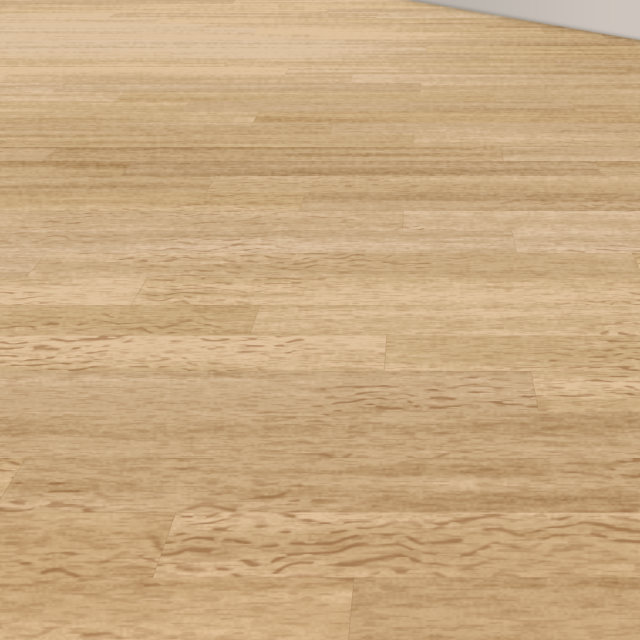
This texture is drawn by a WebGL 2 fragment shader. Its source:

```glsl
#version 300 es
precision highp float;
// Oak plank floor seen in perspective, with a corner of grey wall at the top right.
// Each point is projected to floor space, where rows of staggered planks repeat;
// value noise adds streaks, grain rings and flecks, and soft light pools lie on top.
uniform vec2 u_resolution;
out vec4 outColor;

// Perspective: vanishing point, rows per inverse depth, row offset
const vec2 VANISH = vec2(0.66, 1.284);
const float ROW_SCALE = 12.70;
const float ROW_OFFSET = 10.706;

// Plank layout in floor units
const float PLANK_LENGTH = 1.346;
const float ROW_STAGGER = 0.265;
const float FIRST_JOINT = -0.355;
const float SEAM_WIDTH = 0.0014;
const float FIGURED_ROW = 0.5;

// Wall base line
const float WALL_START = 0.638;
const float WALL_SLOPE = 0.173;

// Strength of each layer of variation
const float PLANK_CONTRAST = 0.28;
const float STREAK_CONTRAST = 0.72;
const float FIBRE_CONTRAST = 0.40;
const float SPECK_CONTRAST = 0.20;
const float FLECK_STRENGTH = 0.60;

const vec3 PALE = vec3(0.87, 0.765, 0.645);
const vec3 HONEY = vec3(0.79, 0.68, 0.535);
const vec3 TAN = vec3(0.73, 0.605, 0.45);
const vec3 BROWN = vec3(0.64, 0.50, 0.34);
const vec3 FLECK = vec3(0.56, 0.37, 0.21);
const vec3 WALL = vec3(0.76, 0.73, 0.70);
const vec3 YELLOW_TINT = vec3(1.01, 1.0, 0.95);
const vec3 WARM_TINT = vec3(1.01, 0.985, 0.95);

float hash(vec2 p) {
  vec3 q = fract(p.xyx * vec3(0.1031, 0.1030, 0.0973));
  q += dot(q, q.yzx + 33.33);
  return fract((q.x + q.y) * q.z);
}

float noise(vec2 p) {
  vec2 i = floor(p), f = fract(p);
  f = f * f * (3.0 - 2.0 * f);
  return mix(mix(hash(i), hash(i + vec2(1, 0)), f.x),
             mix(hash(i + vec2(0, 1)), hash(i + vec2(1, 1)), f.x), f.y);
}

float fbm(vec2 p) {
  float sum = 0.0, weight = 0.5;
  for (int i = 0; i < 4; i++) {
    sum += weight * noise(p);
    p = p * 2.03 + 17.7;
    weight *= 0.5;
  }
  return sum / 0.9375;
}

float pool(float x, float center, float width) {
  float d = (x - center) / width;
  return exp(-d * d);
}

// Broad light on the floor, as a shift in wood tone
float lightTone(vec2 uv) {
  float nearTop = pool(uv.y, 0.93, 0.08) * (1.0 - 0.75 * smoothstep(0.35, 0.95, uv.x));
  float middle = pool(uv.y, 0.55, 0.13) * (1.0 - 0.3 * uv.x);
  float shade = pool(uv.y, 0.77, 0.06) * pool(uv.x, 0.25, 0.6);
  float corner = smoothstep(0.55, 1.0, uv.x) * pool(uv.y, 0.96, 0.11);
  float lowRight = smoothstep(0.2, 1.0, uv.x) * (1.0 - smoothstep(0.0, 0.4, uv.y));
  return 0.53 + 0.32 * nearTop + 0.20 * middle - 0.22 * shade - 0.28 * corner - 0.12 * lowRight;
}

vec3 woodRamp(float t) {
  vec3 c = mix(BROWN, TAN, smoothstep(-0.05, 0.3, t));
  c = mix(c, HONEY, smoothstep(0.22, 0.55, t));
  return mix(c, PALE, smoothstep(0.5, 0.95, t));
}

// Thin wavy ring lines, broken into short flecks
float grainFlecks(vec2 g, float figure) {
  float sway = 3.0 * fbm(g * vec2(4.0, 0.8)) + 1.3 * noise(g * vec2(22.0, 2.0));
  float ring = 0.5 + 0.5 * cos(6.2832 * (g.y * 4.5 + sway));
  float patches = smoothstep(0.40, 0.66, fbm(g * vec2(2.6, 0.9) + 3.0) + 0.2 * figure);
  float broken = smoothstep(0.38, 0.72, noise(g * vec2(55.0, 20.0)) + 0.15 * figure);
  float thin = smoothstep(0.52, 0.85, noise(g * vec2(50.0, 34.0) + 31.0));
  return min(0.32 * thin + patches * broken * pow(ring, 3.0), 1.0);
}

vec3 floorColor(vec2 uv) {
  // Project to floor space
  float drop = VANISH.y - uv.y;
  float along = (uv.x - VANISH.x) / drop;
  float across = ROW_SCALE / drop - ROW_OFFSET;
  float row = floor(across);
  float span = (along - FIRST_JOINT + ROW_STAGGER * row) / PLANK_LENGTH;
  vec2 id = vec2(row, floor(span)) + 40.0;
  float seed = hash(id);
  float closeness = smoothstep(0.2, 0.95, drop);

  // Plank tone, long streaks, fine fibres and surface specks
  vec2 g = vec2(along, across) + vec2(seed * 37.0, hash(id + 9.0) * 23.0);
  float streak = fbm(g * vec2(1.5, 4.0)) - 0.5;
  float fibre = fbm(g * vec2(26.0, 15.0)) - 0.5;
  float speck = noise(uv * vec2(190.0, 270.0)) - 0.5;
  float tone = lightTone(uv) + PLANK_CONTRAST * (seed - 0.5) + STREAK_CONTRAST * streak
             + FIBRE_CONTRAST * fibre * (0.35 + 0.65 * closeness) + SPECK_CONTRAST * speck;
  vec3 color = woodRamp(tone) * mix(vec3(1), YELLOW_TINT, hash(id + 5.0));
  color *= mix(WARM_TINT, vec3(1), smoothstep(0.0, 0.5, uv.y));

  // Brown flecks, strongest on the figured row
  float figure = pool(across, FIGURED_ROW, 0.7) * smoothstep(-0.42, -0.32, along);
  color = mix(color, FLECK, grainFlecks(g, figure) * FLECK_STRENGTH * closeness);

  // Seams come and go between rows; butt joints stay thin and faint
  float rowGap = abs(fract(across + 0.5) - 0.5) * drop * drop / ROW_SCALE;
  float jointGap = abs(fract(span + 0.5) - 0.5) * PLANK_LENGTH * drop;
  float worn = smoothstep(0.4, 0.8, noise(vec2(along * 5.0, floor(across + 0.5) * 7.3)));
  float rowSeam = (1.0 - smoothstep(0.0, SEAM_WIDTH, rowGap)) * worn;
  float jointSeam = 1.0 - smoothstep(0.0, SEAM_WIDTH, jointGap);
  return mix(color, BROWN, max(0.3 * rowSeam, 0.4 * jointSeam) * closeness);
}

vec3 scene(vec2 uv) {
  float above = uv.y - 1.0 + WALL_SLOPE * (uv.x - WALL_START);
  vec3 wall = WALL * (0.96 + 0.10 * smoothstep(0.65, 1.0, uv.x));
  vec3 color = mix(floorColor(uv), wall, smoothstep(-0.001, 0.001, above));
  return color * (1.0 - 0.14 * pool(above, 0.0, 0.004));
}

void main() {
  // Four samples smooth every edge
  vec3 sum = vec3(0);
  for (int i = 0; i < 4; i++) {
    vec2 shift = vec2(i % 2, i / 2) * 0.5 - 0.25;
    sum += scene((gl_FragCoord.xy + shift) / u_resolution);
  }
  outColor = vec4(sum / 4.0, 1.0);
}
```
